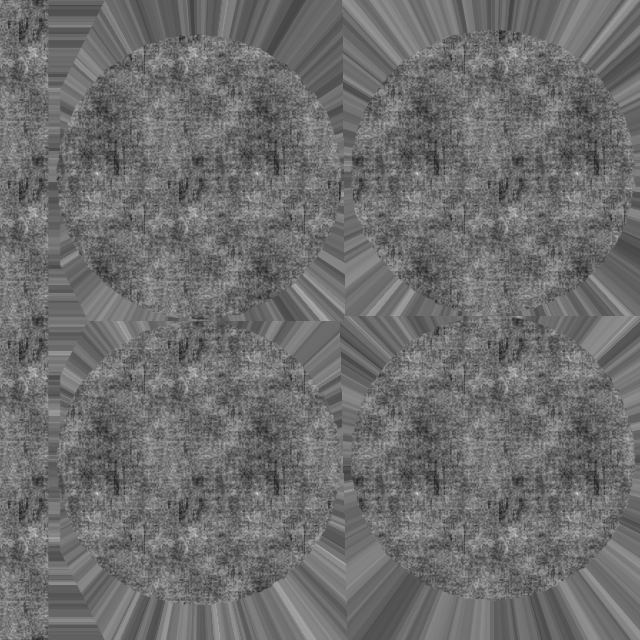
Reproduce this pattern procedurally as a WebGL 2 fragment shader.

```glsl
#version 300 es
precision highp float;
// Four discs of tiled worn concrete, each throwing grey streaks out to its cell borders.

uniform vec2 u_resolution;
out vec4 fragColor;

const float TAU = 6.2831853;
const float TILES = 4.0;             // concrete repeats across and down
const float DISC_RADIUS = 0.222;
const float EDGE_WOBBLE = 0.004;     // roughness of the disc rim
const vec2 DISC_ORIGIN = vec2(0.311, 0.276);
const vec2 DISC_STEP = vec2(0.459, 0.447);
const float COLUMN_RISE = 0.008;     // right column sits slightly higher
const float MARGIN_WIDTH = 0.0755;   // concrete strip on the left
const float STRIP_EDGE = 0.094;      // right side of the level streaks
const float MID_GREY = 0.425;
const float STREAK_CONTRAST = 0.36;
const vec2 SPOT = vec2(0.38, 0.65);  // positions inside one tile
const vec2 LIGHT_PATCH = vec2(0.53, 0.88);
const vec2 LIGHT_SMEAR = vec2(0.20, 0.60);
const vec2 DARK_PATCH = vec2(0.72, 0.05);
const vec2 DARK_SCRATCHES = vec2(0.03, 0.79);

float hash(vec2 p) {
    vec3 q = fract(vec3(p.xyx) * 0.1031);
    q += dot(q, q.yzx + 33.33);
    return fract((q.x + q.y) * q.z);
}

// Value noise with a whole number of cells per tile, so that it wraps.
float tileNoise(vec2 tile, vec2 cells, float seed) {
    vec2 p = tile * cells;
    vec2 i = floor(p);
    vec2 f = fract(p);
    f = f * f * (3.0 - 2.0 * f);
    vec2 a = mod(i, cells) + seed;
    vec2 b = mod(i + 1.0, cells) + seed;
    return mix(mix(hash(a), hash(vec2(b.x, a.y)), f.x),
               mix(hash(vec2(a.x, b.y)), hash(b), f.x), f.y);
}

float tileFbm(vec2 tile, vec2 cells, float seed) {
    float sum = 0.0;
    float weight = 0.5;
    for (int i = 0; i < 5; i++) {
        sum += weight * tileNoise(tile, cells, seed + float(i) * 17.0);
        cells *= 2.0;
        weight *= 0.55;
    }
    return sum;
}

// Soft blob that wraps around the tile.
float blob(vec2 tile, vec2 center, vec2 size) {
    vec2 d = (fract(tile - center + 0.5) - 0.5) / size;
    return exp(-dot(d, d));
}

float concrete(vec2 uv) {
    vec2 tile = fract(uv * TILES);
    float upright = tileNoise(tile, vec2(72.0, 14.0), 31.0);
    float level = tileNoise(tile, vec2(13.0, 80.0), 57.0);
    float grain = tileNoise(tile, vec2(112.0), 83.0);
    float wear = tileFbm(tile, vec2(9.0, 6.0), 11.0);
    float tone = MID_GREY + 0.34 * (wear - 0.53) + 0.10 * (upright - 0.5)
               + 0.12 * (level - 0.5) + 0.22 * (grain - 0.5);

    // Chipped light flakes and dark scratches, gathered in patches
    float flakes = smoothstep(0.52, 0.72, tileFbm(tile, vec2(24.0, 18.0), 101.0));
    float lightArea = blob(tile, LIGHT_PATCH, vec2(0.10, 0.13))
                    + blob(tile, LIGHT_SMEAR, vec2(0.19, 0.06));
    tone += flakes * (0.06 + 0.15 * lightArea);
    float scratch = smoothstep(0.55, 0.8, upright);
    float scratchArea = blob(tile, DARK_SCRATCHES, vec2(0.09, 0.15))
                      + smoothstep(0.55, 0.8, tileNoise(tile, vec2(7.0, 5.0), 139.0));
    tone -= 0.17 * scratch * scratchArea;
    tone -= 0.08 * blob(tile, DARK_PATCH, vec2(0.20, 0.13));
    tone -= 0.20 * blob(tile, SPOT, vec2(0.022, 0.018));
    return tone;
}

// Flat bands along t, with their borders softened over one pixel.
float bands(float t, float count, float seed, float pixel) {
    float x = t * count;
    float i = floor(x);
    float soft = clamp(pixel * count, 0.001, 1.0);
    float a = hash(vec2(mod(i, count), seed));
    float b = hash(vec2(mod(i + 1.0, count), seed));
    return mix(a, b, smoothstep(1.0 - soft, 1.0, fract(x)));
}

float streaks(float t, float seed, float pixel) {
    float mixed = 0.34 * bands(t, 37.0, seed, pixel)
                + 0.40 * bands(t, 113.0, seed + 7.0, pixel)
                + 0.26 * bands(t, 290.0, seed + 13.0, pixel);
    float highlight = smoothstep(0.88, 0.96, bands(t, 163.0, seed + 29.0, pixel));
    return MID_GREY + STREAK_CONTRAST * (mixed - 0.5) + 0.10 * highlight;
}

void main() {
    vec2 uv = gl_FragCoord.xy / u_resolution;
    float pixel = 1.0 / min(u_resolution.x, u_resolution.y);

    // Cell borders: slightly offset and leaning seams
    float seamY = uv.x < 0.537 ? 0.499 : 0.507;
    float row = step(seamY, uv.y);
    float seamX = row > 0.5 ? 0.543 - 0.008 * uv.y : 0.543 - 0.024 * uv.y;
    float column = step(seamX, uv.x);
    vec2 center = DISC_ORIGIN + DISC_STEP * vec2(column, row);
    center.y += COLUMN_RISE * column;

    // Radial streaks, with level ones along the left strip
    vec2 d = uv - center;
    float dist = length(d);
    float seed = 41.0 + 53.0 * column + 97.0 * row;
    float shade = streaks(atan(d.y, d.x) / TAU + 0.5, seed, pixel / (TAU * max(dist, 0.05)));
    float stripEdge = STRIP_EDGE + 0.5 * max(abs(d.y) - 0.137, 0.0);
    float arc = TAU * DISC_RADIUS;
    float strip = streaks(uv.y / arc, 211.0, pixel / arc);
    shade = mix(strip, shade, smoothstep(-pixel, pixel, uv.x - stripEdge));

    // Rough discs and the left margin show the concrete
    float wobble = EDGE_WOBBLE * (tileNoise(fract(uv * TILES), vec2(32.0), 173.0) - 0.5);
    float disc = 1.0 - smoothstep(-pixel, pixel, dist - DISC_RADIUS + wobble);
    float margin = 1.0 - smoothstep(-pixel, pixel, uv.x - MARGIN_WIDTH);
    shade = mix(shade, concrete(uv), max(disc, margin));
    fragColor = vec4(vec3(clamp(shade, 0.16, 0.82)), 1.0);
}
```
